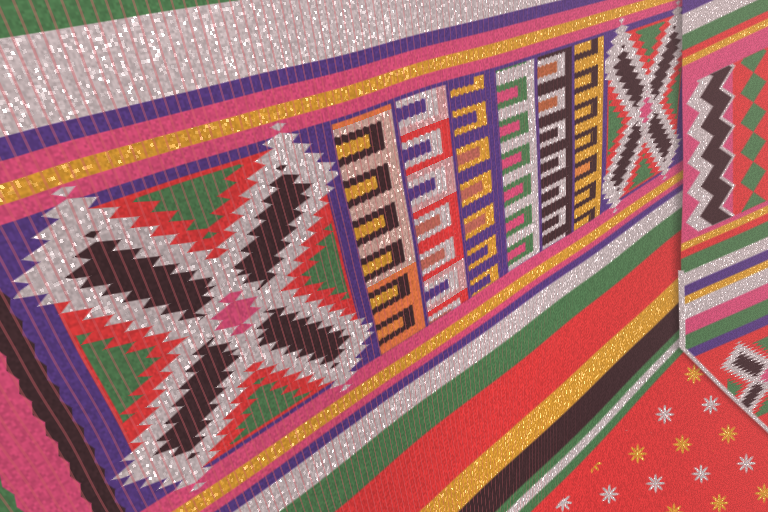
Give the GLSL for this pattern, as a Shadertoy shader.

```glsl
const vec3 SILVER = vec3(0.75, 0.69, 0.69);
const vec3 RED    = vec3(0.82, 0.20, 0.20);
const vec3 DARK   = vec3(0.22, 0.14, 0.15);
const vec3 PINK   = vec3(0.79, 0.27, 0.42);
const vec3 GOLD   = vec3(0.82, 0.58, 0.20);
const vec3 ORANGE = vec3(0.85, 0.43, 0.24);
const vec3 NAVY   = vec3(0.30, 0.20, 0.45);
const vec3 GREEN  = vec3(0.27, 0.43, 0.27);
const vec3 HAZE   = vec3(0.82, 0.70, 0.69);

const vec2 WARP_VANISH = vec2(2.238, -0.277);
const vec2 WEFT_VANISH = vec2(1.113, 2.539);
const vec2 MOTIF_SPAN = vec2(0.4608, 0.5382);
const float CROSS_WIDTH = 0.53;
const float COLUMNS = 6.0;
const float COLUMN_WIDTH = 0.172;
const float FRET_ROWS = 6.0;
const float TEETH = 22.0;
const float THREAD_PITCH = 0.019;

const int BANDS = 20;
const float BAND_EDGE[BANDS] = float[](0.157, 0.243, 0.263, 0.283, 0.302, 0.320, 0.650,
    0.671, 0.690, 0.701, 0.715, 0.752, 0.802, 0.860, 0.900, 0.953, 1.010, 1.028, 1.048, 1.068);
const vec3 BAND_COLOR[BANDS] = vec3[](SILVER, NAVY, PINK, GOLD, PINK, NAVY, PINK,
    GOLD, PINK, NAVY, SILVER, GREEN, RED, RED, GOLD, DARK, GREEN, SILVER, GREEN, RED);
const int SIDE_BANDS = 16;
const float SIDE_EDGE[SIDE_BANDS] = float[](0.03, 0.07, 0.10, 0.115, 0.13, 0.48, 0.495,
    0.51, 0.54, 0.565, 0.585, 0.60, 0.63, 0.66, 0.69, 0.71);
const vec3 SIDE_COLOR[SIDE_BANDS] = vec3[](SILVER, GREEN, RED, GOLD, PINK, GOLD, RED,
    GREEN, SILVER, NAVY, GOLD, SILVER, PINK, GREEN, NAVY, RED);
const vec3 FRET_CORE[6] = vec3[](GOLD, NAVY, NAVY, PINK, DARK, GOLD);
const vec3 FRET_RING[6] = vec3[](DARK, SILVER, GOLD, GREEN, SILVER, DARK);
const vec3 FRET_RIM[6]  = vec3[](ORANGE, RED, NAVY, SILVER, DARK, GOLD);

float hash(vec2 p) {
    return fract(sin(dot(p, vec2(127.1, 311.7))) * 43758.5453);
}

float noise(vec2 p) {
    vec2 i = floor(p), f = fract(p);
    f = f * f * (3.0 - 2.0 * f);
    return mix(mix(hash(i), hash(i + vec2(1, 0)), f.x),
               mix(hash(i + vec2(0, 1)), hash(i + 1.0), f.x), f.y);
}

// Paints over where the distance is negative
vec3 fill(vec3 under, vec3 over, float d) {
    float w = clamp(fwidth(d), 1e-4, 0.12);
    return mix(over, under, smoothstep(-w, w, d));
}

float triangle(float x) { return abs(fract(x) - 0.5) * 2.0; }

// Stepped cross with a dark core; m spans 0..1
vec3 crossMotif(vec3 ground, vec2 m) {
    vec2 a = abs(m * 2.0 - 1.0);
    float near = min(a.x, a.y), far = max(a.x, a.y);
    float tooth = 0.12 * (triangle(m.y * TEETH) - 0.5);
    float arm = abs(a.x - a.y) + tooth, reach = a.x + a.y + tooth;
    vec3 col = fill(ground, RED, max(far - 1.0, reach - 1.8));
    col = fill(col, GREEN, max(near - (far - 0.6) * 0.9 + tooth, far - 0.97));
    col = fill(col, SILVER, max(arm - 0.43, reach - 1.85));
    col = fill(col, DARK, max(arm - 0.19, abs(reach - 0.93) - 0.58));
    return fill(col, PINK, reach - 0.17);
}

// Columns of nested hooks; k counts columns, y spans 0..1
vec3 fretMotif(vec3 ground, float k, float y) {
    int i = int(clamp(floor(k), 0.0, COLUMNS - 1.0));
    float x = fract(k), row = y * FRET_ROWS + 0.3 * float(i);
    float vary = hash(vec2(float(i), floor(row)));
    float hook = max(triangle(row), (x - 0.5) * 1.6 + 0.2);
    hook += 0.08 * (triangle(x * 9.0) - 0.5);
    vec3 core = vary > 0.65 ? mix(FRET_CORE[i], ORANGE, 0.7) : FRET_CORE[i];
    vec3 rim = mix(FRET_RIM[i], SILVER, 0.75 * step(vary, 0.25) * step(float(i), 1.0));
    vec3 col = fill(rim, FRET_RING[i], hook - 0.65);
    col = fill(col, core, hook - 0.3);
    col = fill(col, NAVY, 0.46 - abs(x - 0.5));
    float box = max(abs(k - 0.5 * COLUMNS) - 0.5 * COLUMNS, (abs(y - 0.5) - 0.52) * 4.0);
    return fill(ground, col, box);
}

// Alternating rows of gold and silver stars
vec3 starField(vec3 ground, vec2 p, float s) {
    mat2 lattice = mat2(0.09, -0.018, 0.035, 0.059);
    vec2 g = inverse(lattice) * (p - vec2(1.246, 0.885));
    vec2 id = round(g), q = lattice * (g - id);
    float star = length(q) - 0.013 - 0.005 * cos(8.0 * atan(q.y, q.x + 1e-5));
    vec3 tint = mod(id.y, 2.0) < 0.5 ? GOLD : SILVER;
    return fill(ground, tint, max(star, 1.1 - s));
}

// Neighbouring cloth beyond the seam
vec3 sidePanel(vec2 p) {
    float k = p.y + 0.45 * (p.x - 1.328);
    vec3 col = NAVY;
    for (int i = 0; i < SIDE_BANDS; i++) col = fill(col, SIDE_COLOR[i], SIDE_EDGE[i] - k);
    float field = abs(k - 0.32) - 0.15, zig = triangle(k * 17.0) * 0.025;
    col = fill(col, RED, max(field, 1.43 - p.x));
    col = fill(col, GREEN, max(field, abs(p.x - 1.47) - zig));
    col = fill(col, SILVER, max(field, abs(p.x - 1.375 - zig) - 0.035));
    col = fill(col, DARK, max(field, abs(p.x - 1.385 - zig) - 0.018));
    return crossMotif(col, (vec2(p.x, k) - vec2(1.42, 0.73)) / 0.16);
}

void mainImage(out vec4 fragColor, in vec2 fragCoord) {
    vec2 p = vec2(fragCoord.x, iResolution.y - fragCoord.y) / iResolution.y;
    vec2 c = p + 0.008 * (vec2(noise(p * 6.0), noise(p * 6.0 + 31.0)) - 0.5);

    // Perspective cloth coordinates
    float s = (c.y - WARP_VANISH.y) / (WARP_VANISH.x - c.x);
    float h = (c.x - WEFT_VANISH.x) / (WEFT_VANISH.y - c.y);
    float u = 1.0 / (0.3994 - h);
    float v = (1.0 / (2.503 - s) - MOTIF_SPAN.x) / (MOTIF_SPAN.y - MOTIF_SPAN.x);

    // Bands, motif row and left border
    vec3 col = GREEN;
    for (int i = 0; i < BANDS; i++) col = fill(col, BAND_COLOR[i], BAND_EDGE[i] - s);
    col = crossMotif(col, vec2((u - 1.09) / CROSS_WIDTH, v));
    col = crossMotif(col, vec2((u - 2.71) / CROSS_WIDTH, v));
    col = fretMotif(col, (u - 1.658) / COLUMN_WIDTH, v);
    col = starField(col, c, s);
    float ragged = 0.008 * triangle(s * 40.0);
    col = fill(col, DARK, max(h + 0.56 + ragged, 0.37 - s));
    col = fill(col, PINK, h + 0.598 + ragged);
    col = fill(col, GREEN, h + 0.69 + ragged);

    // Seam with its pale hem and shadow
    float seam = c.x - 1.332 - 1.05 * max(0.0, c.y - 0.68);
    col *= 1.0 - 0.4 * smoothstep(-0.025, 0.0, seam);
    col = fill(col, sidePanel(c), -seam);
    col = fill(col, SILVER, max(abs(seam) - 0.006, 0.53 - c.y));

    // Weave, metallic glitter and pink threads
    vec2 weave = vec2(u * 260.0, s * 330.0);
    float grain = noise(weave), metal = smoothstep(0.42, 0.6, col.g);
    col *= 0.88 + 0.22 * grain;
    col += metal * (0.45 * pow(hash(floor(weave * 0.8)), 9.0) - 0.03);
    float thread = 1.0 - smoothstep(0.1, 0.3, triangle(u / THREAD_PITCH));
    col = mix(col, vec3(0.80, 0.36, 0.38), 0.4 * thread * (1.0 - smoothstep(1.5, 2.8, u)));

    // Soft folds and haze
    col *= 0.94 + 0.14 * noise(p * vec2(3.0, 2.0) + 7.0);
    col = mix(col, HAZE, 0.06 + 0.16 * smoothstep(0.5, 1.5, p.x - 0.5 * p.y));
    fragColor = vec4(clamp(col, 0.0, 1.0), 1.0);
}
```
